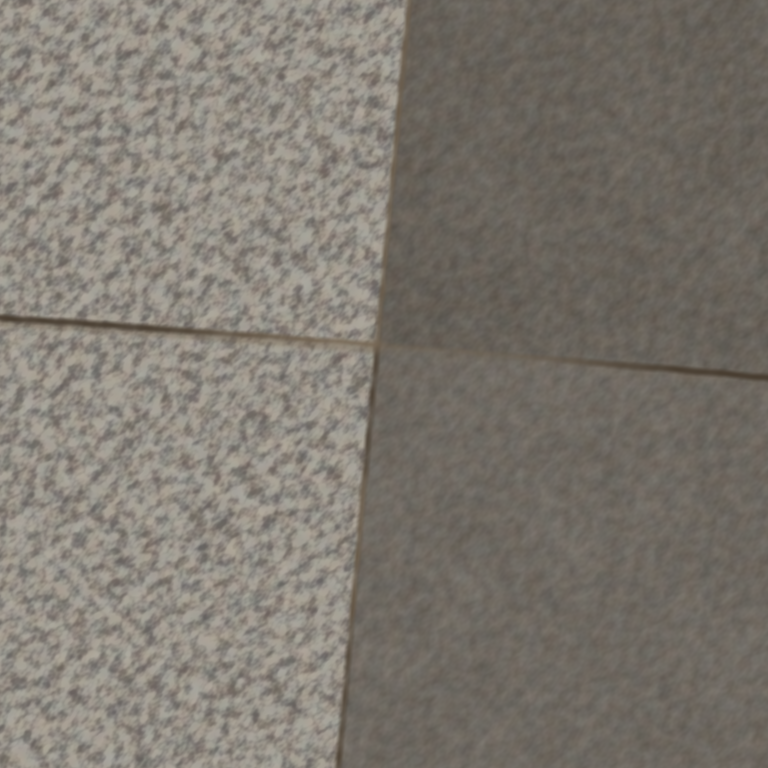
Write a Shadertoy shader that draws this texture.

```glsl
// Four stone slabs meeting at a slightly tilted crossing: pale speckled granite
// on the left, dull grey stone on the right. Layered gradient noise makes the
// grain; signed distances to two joint lines place slabs and worn brown grout.

#define GRANITE_LIGHT vec3(0.655, 0.634, 0.592)
#define GRANITE_DARK  vec3(0.425, 0.402, 0.382)
#define STONE_UPPER   vec3(0.408, 0.386, 0.355)
#define STONE_LOWER   vec3(0.430, 0.408, 0.378)
#define GROUT_DARK    vec3(0.255, 0.215, 0.170)
#define GROUT_BROWN   vec3(0.460, 0.400, 0.325)
#define SPECK_FREQ    58.0
#define STONE_FREQ    56.0
#define JOINT_WIDTH   0.0036
#define EDGE_BLUR     0.0038

vec2 hashGradient(vec2 cell) {
    vec3 p = fract(cell.xyx * vec3(0.1031, 0.1030, 0.0973));
    p += dot(p, p.yzx + 33.33);
    float angle = 6.28318 * fract((p.x + p.y) * p.z);
    return vec2(cos(angle), sin(angle));
}

// Gradient noise, roughly -0.7 to 0.7
float gradientNoise(vec2 p) {
    vec2 i = floor(p), f = fract(p);
    vec2 u = f * f * f * (f * (f * 6.0 - 15.0) + 10.0);
    float a = dot(hashGradient(i), f);
    float b = dot(hashGradient(i + vec2(1, 0)), f - vec2(1, 0));
    float c = dot(hashGradient(i + vec2(0, 1)), f - vec2(0, 1));
    float d = dot(hashGradient(i + vec2(1, 1)), f - vec2(1, 1));
    return mix(mix(a, b, u.x), mix(c, d, u.x), u.y);
}

float fractalNoise(vec2 p) {
    float sum = 0.0, amplitude = 0.6;
    for (int octave = 0; octave < 3; octave++) {
        sum += amplitude * gradientNoise(p);
        p = mat2(1.45, 1.05, -1.05, 1.45) * p + 17.3;
        amplitude *= 0.6;
    }
    return sum;
}

// Grain stretched along the rising diagonal
vec2 grainSpace(vec2 p) {
    vec2 r = vec2(p.x + p.y, p.y - p.x) * 0.7071;
    return r * vec2(0.82, 1.2);
}

vec3 mineralTint(vec2 p) {
    float warm = gradientNoise(p * 44.0 + 61.0);
    float green = gradientNoise(p * 57.0 + 23.0);
    return vec3(warm, green * 0.6, -warm * 0.7);
}

vec3 granite(vec2 p) {
    vec2 g = grainSpace(p);
    float clusters = gradientNoise(p * 13.0 + 5.0);
    float grain = fractalNoise(g * SPECK_FREQ) + 0.12 * clusters;
    float specks = smoothstep(-0.32, 0.52, grain);
    float cloud = fractalNoise(g * 32.0 + 40.0);
    vec3 color = mix(GRANITE_LIGHT, GRANITE_DARK, specks);
    return color + 0.050 * cloud + 0.030 * mineralTint(p);
}

vec3 dullStone(vec2 p, float lower) {
    vec2 g = grainSpace(p);
    float mottling = fractalNoise(g * STONE_FREQ + 9.0);
    float broad = fractalNoise(p * 9.0 + 31.0);
    vec3 color = mix(STONE_UPPER, STONE_LOWER, lower);
    color += 0.088 * mottling + 0.035 * broad;
    return color + 0.018 * mineralTint(p + 3.0);
}

float jointMask(float dist, float width) {
    return 1.0 - smoothstep(width - EDGE_BLUR, width + EDGE_BLUR, abs(dist));
}

void mainImage(out vec4 fragColor, in vec2 fragCoord) {
    vec2 uv = fragCoord / iResolution.xy;
    float wobble = 0.0016 * gradientNoise(uv * 26.0);
    float wear = gradientNoise(uv * 38.0 + 11.0);

    // Signed distances: positive to the right and above
    float across = (uv.x - 0.440 - 0.093 * uv.y) * 0.9957 + wobble;
    float above = uv.y - (0.586 - 0.066 * uv.x - 0.012 * uv.x * uv.x) + wobble;
    float right = smoothstep(-EDGE_BLUR, EDGE_BLUR, across);
    float lower = 1.0 - smoothstep(-EDGE_BLUR, EDGE_BLUR, above);

    // Slabs, with a soft shade in the corner over the crossing
    vec3 color = mix(granite(uv), dullStone(uv, lower), right);
    float corner = right * (1.0 - lower) * exp(-9.0 * abs(across) - 5.0 * abs(above));
    color -= 0.030 * corner;

    // Upright joint: faint brown above, dark gap below the crossing
    float brownEdge = jointMask(across, JOINT_WIDTH);
    float gap = smoothstep(0.365, 0.40, uv.y) * lower;
    float foot = 1.0 - smoothstep(0.12, 0.25, uv.y);
    vec3 uprightColor = mix(GROUT_BROWN * 0.90, GROUT_DARK, max(gap * 0.75, foot * 0.65));
    color = mix(color, uprightColor, brownEdge * clamp(0.76 + 0.5 * wear, 0.0, 1.0));

    // Level joint: deep at both ends, filled with pale grout near the middle
    float depth = max(1.0 - smoothstep(0.16, 0.46, uv.x), smoothstep(0.58, 0.90, uv.x));
    float level = jointMask(above, JOINT_WIDTH * mix(1.0, 1.15, depth));
    float opacity = mix(mix(0.8, 0.3, right), 0.92, depth) + 0.25 * wear;
    float underside = exp(-pow((above + 0.007) / 0.005, 2.0));
    color = mix(color, GROUT_BROWN, underside * mix(0.38, 0.12, right));
    color = mix(color, mix(GROUT_BROWN, GROUT_DARK, depth * 0.85),
                level * clamp(opacity, 0.0, 1.0));

    // Dust gathered at the crossing
    float dust = exp(-dot(vec2(across, above), vec2(across, above)) / 0.00012);
    color = mix(color, GROUT_BROWN, 0.5 * dust);

    fragColor = vec4(clamp(color, 0.0, 1.0), 1.0);
}
```
